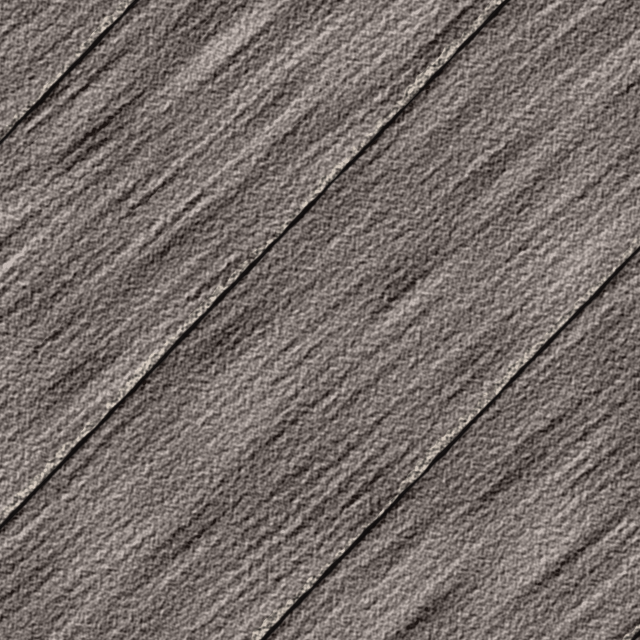
A Shadertoy shader for this texture:

```glsl
// Weathered grey-brown planks laid diagonally, split by thin dark grooves.
// Gradient noise stretched along the grain makes the fibres, embossed noise
// makes the rough granules, and each groove has a pale chipped edge above it.

const vec3 DARK = vec3(0.11, 0.08, 0.07);
const vec3 LIGHT = vec3(0.70, 0.66, 0.64);
const vec3 CHIPPED = vec3(0.73, 0.69, 0.65);
const vec3 GROOVE = vec3(0.05, 0.04, 0.04);

const vec2 SEAM_AXIS = vec2(1.04, -1.0);  // across the planks
const float SEAM_START = -0.777;
const float SEAM_STEP = 0.602;
const float GRAIN_ANGLE = 0.71;

vec2 hashGradient(vec2 cell) {
    vec3 q = fract(cell.xyx * vec3(0.1031, 0.1030, 0.0973));
    q += dot(q, q.yzx + 33.33);
    float angle = 6.2832 * fract((q.x + q.y) * q.z);
    return vec2(cos(angle), sin(angle));
}

float gradientNoise(vec2 p) {
    vec2 i = floor(p), f = p - i;
    vec2 u = f * f * f * (f * (f * 6.0 - 15.0) + 10.0);
    vec2 e = vec2(0.0, 1.0);
    float a = dot(hashGradient(i), f);
    float b = dot(hashGradient(i + e.yx), f - e.yx);
    float c = dot(hashGradient(i + e.xy), f - e.xy);
    float d = dot(hashGradient(i + e.yy), f - e.yy);
    return mix(mix(a, b, u.x), mix(c, d, u.x), u.y);
}

vec2 rotate(vec2 p, float angle) {
    float c = cos(angle), s = sin(angle);
    return vec2(c * p.x + s * p.y, c * p.y - s * p.x);
}

// Fine lumps at two sizes
float granules(vec2 g) {
    return gradientNoise(g * vec2(120.0, 105.0))
         + 0.6 * gradientNoise(g * vec2(210.0, 200.0) + 17.0);
}

// Slope of the lumps toward the light, plus darkness in the pits
float emboss(vec2 g, vec2 toLight) {
    float height = granules(g);
    return height - granules(g + 0.0038 * toLight) + 0.3 * height;
}

// Long fibres: broad bands, fine ridges, even cords and thin dark cracks
float fibres(vec2 g, float contrast) {
    g.y += 0.008 * gradientNoise(g * vec2(2.5, 5.0))
         + 0.006 * gradientNoise(g * 85.0);
    float bands = gradientNoise(g * vec2(1.5, 26.0));
    float ridges = gradientNoise(g * vec2(4.0, 95.0) + 31.0);
    float drift = gradientNoise(g * vec2(3.0, 14.0) + 71.0);
    float cords = sin(6.2832 * (47.0 * g.y + 1.2 * drift));
    float cracks = smoothstep(0.15, 0.5, gradientNoise(g * vec2(4.0, 72.0) + 57.0));
    return contrast * (0.22 * bands - 0.24 * cracks) + 0.44 * ridges + 0.06 * cords;
}

// Wood tone from 0 (dark) to 1 (light)
float woodTone(vec2 g, float relief, float plank) {
    float contrast = 1.0 + 0.35 * cos(2.1 * plank);
    vec2 shifted = g + plank * vec2(7.3, 3.1);
    float blotches = gradientNoise(shifted * vec2(2.5, 6.0) + 9.0);
    return 0.62 + fibres(shifted, contrast) + 0.1 * blotches + 0.45 * relief;
}

void mainImage(out vec4 fragColor, in vec2 fragCoord) {
    vec2 p = fragCoord / iResolution.y;
    float aa = 1.0 / iResolution.y;
    vec2 g = rotate(p, GRAIN_ANGLE);

    // Plank number and signed distance to the nearest seam
    float s = (dot(p, SEAM_AXIS) - SEAM_START) / SEAM_STEP;
    float wobble = 0.0016 * gradientNoise(p * 34.0) + 0.0016 * gradientNoise(p * 5.0);
    float seam = floor(s + 0.5);
    float d = (s - seam) * SEAM_STEP / length(SEAM_AXIS) + wobble;
    float plank = seam + step(0.0, d) - 1.0;

    // Wood surface
    float relief = emboss(g, rotate(vec2(-0.6, 0.8), GRAIN_ANGLE));
    float tone = woodTone(g, relief, plank);
    tone -= 0.2 * smoothstep(0.011, 0.0, abs(d - 0.003));
    vec3 color = mix(DARK, LIGHT, clamp(tone, 0.0, 1.12));

    // Pale worn edge of varying width, rough and partly flaked away
    float wear = gradientNoise(p * 7.0 + seam * 4.7);
    float edgeWidth = 0.0125 + 0.014 * wear + 0.009 * gradientNoise(p * 55.0);
    float edge = smoothstep(-edgeWidth - 0.002, -edgeWidth + 0.001, d) * smoothstep(aa, -aa, d);
    float flakes = smoothstep(-0.3, 0.0, gradientNoise(p * 80.0 + 5.0) + 0.5 * wear);
    float edgeLight = clamp(0.9 + 0.65 * relief, 0.25, 1.18);
    color = mix(color, CHIPPED * edgeLight, 0.85 * edge * mix(0.35, 1.0, flakes));

    // Dark groove
    float halfWidth = 0.0025 + 0.0025 * gradientNoise(p * 22.0 + 3.0);
    float groove = 1.0 - smoothstep(-0.0015, 0.0025, abs(d) - halfWidth);
    color = mix(color, GROOVE, 0.95 * groove);

    fragColor = vec4(color, 1.0);
}
```
